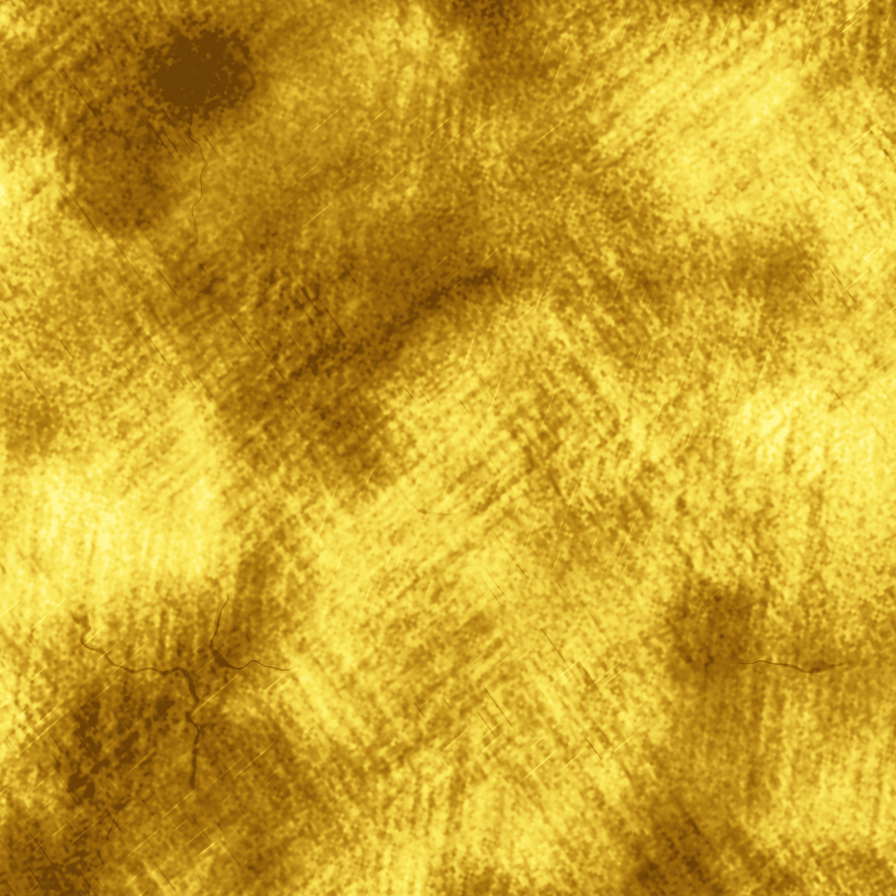
Give the GLSL for this texture, as a WebGL 1 fragment shader.

```glsl
precision highp float;
// Worn gold leaf: soft warped light and shade under a fine speckled grain,
// with patches of brushed streaks, slanted scratches, creases and thin cracks.
// All layers add up to one tone, which a six-step gold ramp turns into colour.

uniform vec2 u_resolution;

#define BLOTCH_SCALE 4.3
#define BLOTCH 1.75
#define SMUDGE 1.3
#define GRAIN_SCALE 235.0
#define GRAIN 0.85
#define BRUSH 0.55
#define SCRATCH_BRIGHT 0.95
#define SCRATCH_DARK 0.8
#define CREASE 0.7
#define CRACK 1.1
#define TONE_BIAS -0.16

float hash(vec2 p) {
  vec3 h = fract(vec3(p.xyx) * 0.1031);
  h += dot(h, h.yzx + 33.33);
  return fract((h.x + h.y) * h.z);
}

float noise(vec2 p) {
  vec2 cell = floor(p), f = fract(p);
  f = f * f * (3.0 - 2.0 * f);
  float low = mix(hash(cell), hash(cell + vec2(1.0, 0.0)), f.x);
  float high = mix(hash(cell + vec2(0.0, 1.0)), hash(cell + 1.0), f.x);
  return mix(low, high, f.y);
}

// Noise in the range -1 to 1
float wave(vec2 p) { return 2.0 * noise(p) - 1.0; }

vec2 rotate(vec2 p, float angle) {
  float c = cos(angle), s = sin(angle);
  return vec2(c * p.x + s * p.y, c * p.y - s * p.x);
}

// Large soft light and shade
float blotches(vec2 p) {
  float sum = 0.0, amplitude = 1.0;
  p *= BLOTCH_SCALE;
  for (int i = 0; i < 5; i++) {
    sum += amplitude * wave(p);
    p = rotate(p, 0.6) * 2.03 + 17.3;
    amplitude *= 0.52;
  }
  return sum;
}

// Fine speckle without direction, plus a little relief lit from above
float grain(vec2 p) {
  vec2 q = rotate(p, 0.45) * GRAIN_SCALE;
  vec2 bumps = rotate(q, 0.8) * 0.57 + 31.0;
  float relief = noise(bumps) - noise(bumps + vec2(-0.3, 0.45));
  float strength = 0.75 + 0.5 * noise(p * 9.0 + 77.0);
  return strength * (0.75 * wave(q) + 0.25 * wave(bumps) + 0.6 * relief);
}

// Patches of streaks, each layer brushed in its own direction
float brushwork(vec2 p) {
  float sum = 0.0;
  for (int i = 0; i < 3; i++) {
    float layer = float(i);
    vec2 q = rotate(p, 0.7 + 0.75 * layer);
    float patchMask = smoothstep(0.42, 0.68, noise(p * 6.0 + 41.0 * layer + 9.0));
    float streak = wave(q * vec2(13.0, 125.0) + 70.0 * layer);
    streak += 0.6 * wave(q * vec2(30.0, 230.0) + 90.0 * layer);
    sum += patchMask * streak;
  }
  return sum;
}

// Clusters of tapered parallel lines; one random line per long thin cell
float scratches(vec2 p, float angle, float seed, float pixel) {
  vec2 size = vec2(0.12, 0.0105);
  vec2 q = rotate(p, angle) / size;
  q.y += 0.25 * wave(p * 9.0 + seed);
  q.x += 7.0 * hash(vec2(floor(q.y), seed));
  vec2 cell = floor(q), f = fract(q);
  float chance = hash(cell + seed);
  float offset = 0.3 + 0.4 * hash(cell + seed + 57.0);
  float reach = 0.12 + 0.36 * hash(cell + seed + 91.0);
  float across = abs(f.y - offset - 0.3 * (chance - 0.6) * (f.x - 0.5)) * size.y;
  float line = 1.0 - smoothstep(0.0, 0.0008 + pixel, across);
  float taper = 1.0 - smoothstep(0.3 * reach, reach, abs(f.x - 0.5));
  float cluster = smoothstep(0.58, 0.76, noise(p * 5.0 + seed));
  float worn = smoothstep(0.15, 0.6, noise(p * 75.0 + seed));
  return line * taper * cluster * worn * smoothstep(0.3, 0.8, chance);
}

// Line along the middle level of a noise field, kept only in some places
float contour(vec2 p, float scale, float width, float seed) {
  float level = abs(noise(p * scale + seed) - 0.5);
  float presence = smoothstep(0.6, 0.74, noise(p * 4.5 + seed + 23.0));
  return presence * (1.0 - smoothstep(0.2 * width, width, level));
}

// Gold ramp, with stops placed to give each colour its share
vec3 gold(float tone) {
  vec3 c = mix(vec3(0.43, 0.26, 0.02), vec3(0.60, 0.40, 0.04), smoothstep(-2.7, -1.5, tone));
  c = mix(c, vec3(0.70, 0.50, 0.07), clamp((tone + 1.5) / 0.75, 0.0, 1.0));
  c = mix(c, vec3(0.78, 0.60, 0.12), clamp((tone + 0.75) / 0.6, 0.0, 1.0));
  c = mix(c, vec3(0.87, 0.71, 0.19), clamp((tone + 0.15) / 0.5, 0.0, 1.0));
  c = mix(c, vec3(0.94, 0.82, 0.27), clamp((tone - 0.35) / 0.53, 0.0, 1.0));
  c = mix(c, vec3(0.98, 0.91, 0.36), clamp((tone - 0.88) / 0.75, 0.0, 1.0));
  return mix(c, vec3(1.0, 0.97, 0.58), smoothstep(1.6, 2.8, tone));
}

void main() {
  float pixel = 1.0 / u_resolution.y;
  vec2 p = gl_FragCoord.xy * pixel;
  vec2 bent = p + 0.035 * vec2(wave(p * 5.0 + 3.0), wave(p * 5.0 + 63.0));
  vec2 ragged = bent + 0.009 * vec2(wave(p * 60.0), wave(p * 60.0 + 29.0));
  float tone = TONE_BIAS + BLOTCH * blotches(bent) + GRAIN * grain(p) + BRUSH * brushwork(p);
  tone -= SMUDGE * smoothstep(0.58, 0.85, noise(bent * 7.5 + 15.0));
  tone += SCRATCH_BRIGHT * scratches(p, 0.7, 11.0, pixel);
  tone += 0.6 * SCRATCH_BRIGHT * scratches(p, 1.2, 37.0, pixel);
  tone -= SCRATCH_DARK * scratches(p, -0.95, 83.0, pixel);
  tone -= CREASE * contour(bent, 3.5, 0.06, 5.0) + CRACK * contour(ragged, 6.0, 0.012, 47.0);
  gl_FragColor = vec4(gold(tone), 1.0);
}
```
